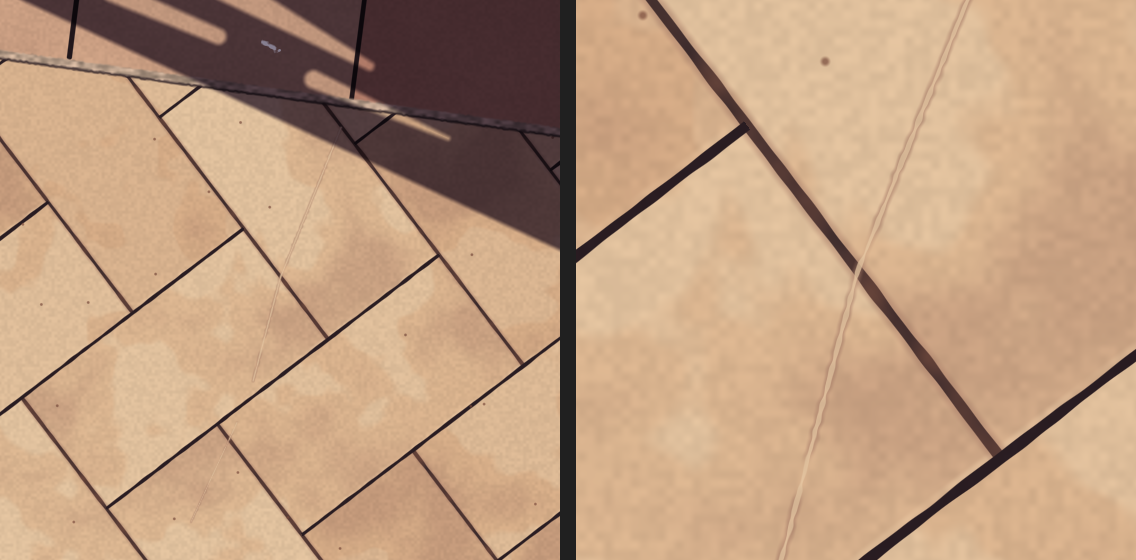
Left: the whole. Right: its middle third, enlarged.
A WebGL 1 fragment shader for this texture:

```glsl
precision highp float;
// Sunlit sandstone paving: slanted herringbone tiles, a curb line, slabs above and a streaked shadow.

uniform vec2 u_resolution;

// Layout, in canvas units
const vec2 TILE_ORIGIN = vec2(0.039, 0.290);
const vec2 TILE_AXIS = vec2(0.795, 0.606);
const float TILE_UNIT = 0.249;            // short side; the long side is twice this
const float LONG_JOINT = 0.0031;          // joint half widths
const float CROSS_JOINT = 0.0034;
const float SLAB_JOINT = 0.0046;
const float CURB_HEIGHT = 0.902;
const float CURB_SLOPE = 0.139;
const float CURB_HALF = 0.0085;
const float SHADOW_HEIGHT = 1.018;
const float SHADOW_SLOPE = 0.465;
const float SHADOW_BLUR = 0.006;

// Colours
const vec3 TAN = vec3(0.84, 0.68, 0.53);
const vec3 PALE = vec3(0.88, 0.76, 0.62);
const vec3 RUSSET = vec3(0.66, 0.49, 0.41);
const vec3 BROWN = vec3(0.47, 0.29, 0.23);
const vec3 INK = vec3(0.16, 0.11, 0.13);
const vec3 SLAB = vec3(0.83, 0.66, 0.54);
const vec3 CURB = vec3(0.72, 0.62, 0.54);
const vec3 SHADE = vec3(0.37, 0.33, 0.42);
const vec3 SCUFF = vec3(0.62, 0.61, 0.70);

float hash(vec2 p) {
  vec3 q = fract(vec3(p.xyx) * 0.1031);
  q += dot(q, q.yzx + 33.33);
  return fract((q.x + q.y) * q.z);
}

float noise(vec2 p) {
  vec2 i = floor(p), f = fract(p);
  f = f * f * (3.0 - 2.0 * f);
  return mix(mix(hash(i), hash(i + vec2(1, 0)), f.x),
             mix(hash(i + vec2(0, 1)), hash(i + vec2(1, 1)), f.x), f.y);
}

float fbm(vec2 p) {
  float sum = 0.0, amp = 0.533;
  for (int i = 0; i < 4; i++) {
    sum += amp * noise(p);
    p = p * 2.03 + 17.3;
    amp *= 0.5;
  }
  return sum;
}

// Distance to a segment (x) and position along it (y)
vec2 segment(vec2 p, vec2 a, vec2 b) {
  vec2 ab = b - a;
  float t = clamp(dot(p - a, ab) / dot(ab, ab), 0.0, 1.0);
  return vec2(length(p - a - ab * t), t);
}

float cover(float d, float halfWidth, float soft) {
  return 1.0 - smoothstep(halfWidth - soft, halfWidth + soft, d);
}

// Tapered band of light
float streak(vec2 p, vec2 a, vec2 b, float r0, float r1) {
  vec2 s = segment(p, a, b);
  return cover(s.x, mix(r0, r1, s.y), SHADOW_BLUR);
}

// Herringbone: xy = position inside the tile, zw = tile corner
vec4 herringbone(vec2 p, out vec2 size) {
  vec2 corner = floor(p);
  float k = mod(corner.x - corner.y, 4.0);
  size = k < 1.5 ? vec2(2, 1) : vec2(1, 2);
  if (k > 0.5 && k < 1.5) corner.x -= 1.0;
  if (k > 1.5 && k < 2.5) corner.y -= 1.0;
  return vec4(p - corner, corner);
}

vec3 paving(vec2 uv, float soft) {
  vec2 d = uv - TILE_ORIGIN, size;
  vec2 p = vec2(dot(d, TILE_AXIS), dot(d, vec2(TILE_AXIS.y, -TILE_AXIS.x))) / TILE_UNIT;
  vec4 tile = herringbone(p, size);
  float seed = hash(tile.zw + 51.0);
  float stain = fbm(uv * 6.0 + seed * 37.0);
  float light = 0.6 * smoothstep(0.51, 0.57, stain) + 0.9 * (seed - 0.35);
  vec3 col = mix(TAN, PALE, clamp(light, 0.0, 1.0));
  col = mix(col, RUSSET, 0.35 * smoothstep(0.5, 0.25, stain) + 0.1 * (1.0 - seed));

  // Joints: lit lip on one side, dark groove over it
  vec2 far = (size - tile.xy) * TILE_UNIT;
  vec2 gap = min(tile.xy * TILE_UNIT, far);
  float wear = noise(uv * 55.0);
  col = mix(col, PALE * 1.06, 0.55 * wear * cover(far.y, 0.0065, 0.0015 + soft));
  col = mix(col, RUSSET, 0.5 * cover(gap.x, 0.0055, 0.002 + soft));
  col = mix(col, mix(INK, BROWN, 0.65 * wear), 0.9 * cover(gap.x, CROSS_JOINT * (0.7 + 0.4 * wear), soft));
  return mix(col, INK, cover(gap.y, LONG_JOINT * (0.75 + 0.45 * wear), soft));
}

void main() {
  vec2 uv = gl_FragCoord.xy / u_resolution;
  float soft = 0.8 / min(u_resolution.x, u_resolution.y);
  float grain = noise(uv * 190.0) - 0.5;
  vec3 col = paving(uv, soft);

  // Scratch across the tiles, fading toward its lower end
  vec2 upper = segment(uv, vec2(0.609, 0.772), vec2(0.501, 0.505));
  vec2 lower = segment(uv, vec2(0.501, 0.505), vec2(0.341, 0.068));
  lower = segment(uv, vec2(0.501, 0.505), vec2(0.452, 0.320));
  vec2 tail = segment(uv, vec2(0.423, 0.245), vec2(0.341, 0.068));
  float scratch = min(min(upper.x, lower.x), tail.x + 0.0008) + 0.0015 * grain;
  float broken = smoothstep(0.2, 0.6, noise(uv * 42.0));
  col = mix(col, RUSSET, 0.6 * broken * cover(scratch, 0.0026, 0.001 + soft));
  col = mix(col, PALE, 0.8 * cover(scratch, 0.0012, soft));

  // Small pits
  vec2 pit = uv * 34.0;
  vec2 pitCell = floor(pit);
  vec2 pitCentre = 0.3 + 0.4 * vec2(hash(pitCell + 3.0), hash(pitCell + 9.0));
  float pitted = step(0.975, hash(pitCell)) * cover(length(fract(pit) - pitCentre), 0.08, 0.05);
  col = mix(col, BROWN, 0.7 * pitted);

  // Slabs above the curb
  float curb = (uv.y - CURB_HEIGHT + CURB_SLOPE * uv.x) + 0.002 * grain;
  vec2 leftSeam = segment(uv, vec2(0.138, 1.01), vec2(0.124, 0.898));
  vec2 rightSeam = segment(uv, vec2(0.652, 1.01), vec2(0.628, 0.824));
  vec3 slab = mix(SLAB, RUSSET, 0.45 * fbm(uv * 7.0));
  float rightSlab = smoothstep(-soft, soft, uv.x - 0.628 - 0.129 * (uv.y - 0.824));
  slab *= mix(vec3(1.0), vec3(0.92, 0.82, 0.84), rightSlab);
  slab = mix(slab, INK * 0.8, cover(min(leftSeam.x, rightSeam.x + 0.0004), SLAB_JOINT, soft));
  float scuff = segment(uv, vec2(0.468, 0.925), vec2(0.497, 0.909)).x + 0.008 * grain;
  col = mix(col, slab, smoothstep(-soft, soft, curb));

  // Rough curb strip with a dark lower edge
  vec3 strip = CURB * (0.75 + 0.5 * noise(uv * vec2(90.0, 160.0)));
  strip = mix(INK, strip, smoothstep(-CURB_HALF, -0.2 * CURB_HALF, curb));
  col = mix(col, strip, cover(abs(curb), CURB_HALF, 0.0015 + soft));

  // Shadow broken by bands of sun
  float shadow = smoothstep(-SHADOW_BLUR, SHADOW_BLUR, uv.y - SHADOW_HEIGHT + SHADOW_SLOPE * uv.x);
  float sun = streak(uv, vec2(0.20, 1.015), vec2(0.39, 0.935), 0.018, 0.014);
  sun = max(sun, streak(uv, vec2(0.40, 1.025), vec2(0.66, 0.882), 0.026, 0.008));
  sun = max(sun, streak(uv, vec2(0.56, 0.858), vec2(0.80, 0.753), 0.016, 0.003));
  col *= mix(vec3(1.0), SHADE, shadow * (1.0 - 0.92 * sun));
  col = mix(col, SCUFF, 0.75 * cover(scuff, 0.0022, 0.001 + soft));

  gl_FragColor = vec4(col * (1.0 + 0.07 * grain), 1.0);
}
```
